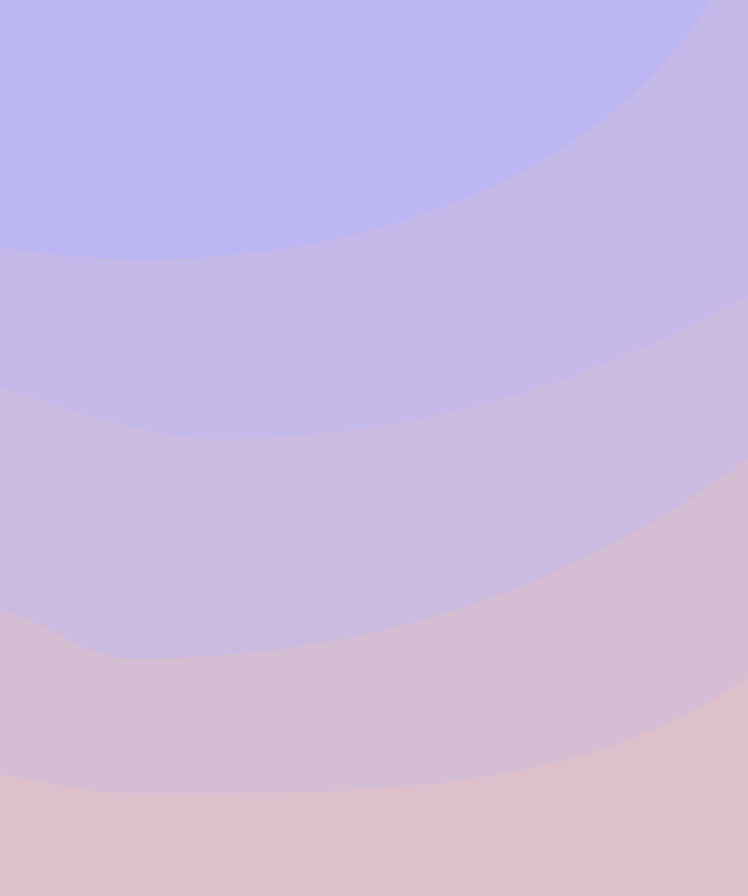
A Shadertoy shader for this background:

```glsl
// Five flat pastel bands, from periwinkle at the top to rose at the bottom.
// Each border is a superelliptic bowl rising to the right, plus a soft
// shoulder at the left; bands are painted upward from the lowest colour.

const int BORDERS = 4;

// Band colours, bottom to top
const vec3 ROSE       = vec3(0.867, 0.753, 0.796);
const vec3 BAND_COLOURS[BORDERS] = vec3[](
    vec3(0.835, 0.741, 0.827),   // mauve
    vec3(0.797, 0.733, 0.878),   // lilac
    vec3(0.773, 0.725, 0.914),   // lavender
    vec3(0.737, 0.714, 0.957));  // periwinkle

// Bowls: lowest point x, y, then half width and half height
const vec4 BOWLS[BORDERS] = vec4[](
    vec4(0.234, 0.1146, 0.997, 0.499),
    vec4(0.195, 0.2656, 1.277, 0.997),
    vec4(0.296, 0.5104, 2.336, 3.427),
    vec4(0.195, 0.7110, 0.810, 0.454));

// Roundness of each bowl: 2 is an ellipse, more gives a flatter floor
const float ROUNDNESS[BORDERS] = float[](3.0, 2.0, 2.0, 2.0);

// Left shoulders: x of the crest, x of the foot, height
const vec3 SHOULDERS[BORDERS] = vec3[](
    vec3(-0.023, 0.164, 0.0182),
    vec3( 0.012, 0.164, 0.0391),
    vec3(-0.023, 0.288, 0.0293),
    vec3(-0.020, 0.150, 0.0));

// Height of a border above the canvas floor at position x
float borderHeight(float x, vec4 bowl, float roundness, vec3 shoulder) {
    float reach = pow(abs(x - bowl.x) / bowl.z, roundness);
    float rise = bowl.w * (1.0 - sqrt(max(1.0 - reach, 0.0)));
    float crest = 1.0 - smoothstep(shoulder.x, shoulder.y, x);
    return bowl.y + rise + shoulder.z * crest;
}

void mainImage(out vec4 fragColor, in vec2 fragCoord) {
    vec2 uv = fragCoord / iResolution.xy;
    vec3 colour = ROSE;

    // Paint each band over the one below, with an edge one pixel wide
    for (int i = 0; i < BORDERS; i++) {
        float above = uv.y - borderHeight(uv.x, BOWLS[i], ROUNDNESS[i], SHOULDERS[i]);
        float pixel = max(length(vec2(dFdx(above), dFdy(above))), 1e-5);
        colour = mix(colour, BAND_COLOURS[i], clamp(above / pixel + 0.5, 0.0, 1.0));
    }

    fragColor = vec4(colour, 1.0);
}
```
